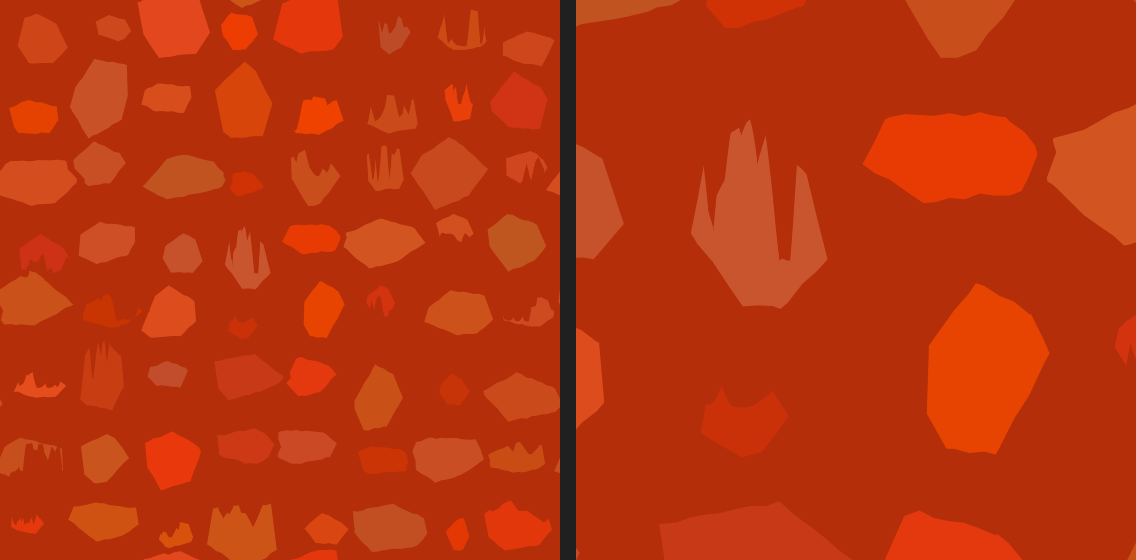
Left, the full canvas; right, a detail of the centre.
Write a WebGL 2 fragment shader that draws this pattern.

```glsl
#version 300 es
precision highp float;
// Terrazzo of flat orange chips scattered on a rust ground.
// Each wrapped grid cell holds one polygon cut by half-planes; some get a
// jagged side. The two nearest chips are compared to keep a gap between them.

uniform vec2 u_resolution;
out vec4 fragColor;

const float TAU = 6.2831853;
const float GRID = 8.0;      // chips per canvas side, even for the checker
const int SIDES = 7;
const float HALF_GAP = 0.04;
const vec3 GROUND = vec3(0.71, 0.18, 0.04);

float hash(vec2 p, float salt) {
    return fract(sin(dot(p, vec2(127.1, 311.7)) + salt * 74.7) * 43758.5453);
}

// Piecewise linear noise, for straight-edged teeth
float jaggedNoise(float x, float seed) {
    float i = floor(x);
    return mix(hash(vec2(i, seed), 1.0), hash(vec2(i + 1.0, seed), 1.0), x - i);
}

// Height of the jagged side above the chip centre, in chip units
float toothLine(float x, float seed, float freq, float depth) {
    float n = 0.65 * jaggedNoise(x * freq, seed)
            + 0.35 * jaggedNoise(x * freq * 2.7, seed + 5.0);
    return 1.1 - depth * smoothstep(0.2, 0.8, n);
}

// Signed distance to an irregular polygon stretched to halfSize
float polygonDistance(vec2 p, vec2 halfSize, vec2 id) {
    float d = -10.0;
    for (int i = 0; i < SIDES; i++) {
        float k = float(i);
        float angle = TAU * (k + 0.8 * hash(id, 10.0 + k)) / float(SIDES);
        vec2 normal = vec2(cos(angle), sin(angle)) / halfSize;
        float reach = mix(0.74, 1.04, hash(id, 30.0 + k));
        d = max(d, (dot(p, normal) - reach) / length(normal));
    }
    return d;
}

// Signed distance to the area under the tooth line
float toothDistance(vec2 p, vec2 halfSize, vec2 id) {
    float seed = 40.0 * hash(id, 50.0);
    float freq = mix(1.2, 4.0, hash(id, 51.0));
    float depth = mix(0.9, 2.0, hash(id, 52.0));
    float side = hash(id, 53.0) < 0.75 ? 1.0 : -1.0;
    vec2 q = vec2(p.x, p.y * side) / halfSize;
    float line = toothLine(q.x, seed, freq, depth);
    float slope = (toothLine(q.x + 0.01, seed, freq, depth) - line) * 100.0;
    slope *= halfSize.y / halfSize.x;
    return (q.y - line) * halfSize.y / sqrt(1.0 + slope * slope);
}

// Signed distance to the chip of one cell, p measured from the cell centre
float chipDistance(vec2 p, vec2 id) {
    p -= vec2(0.26, 0.4) * (vec2(hash(id, 2.0), hash(id, 3.0)) - 0.5);
    float large = mod(id.x + id.y, 2.0);
    float size = mix(0.2, 0.36, hash(id, 4.0)) + 0.15 * large;
    float stretch = mix(0.8, 1.42, hash(id, 5.0));
    vec2 halfSize = size * vec2(stretch, 1.0 / stretch);
    p.y += 0.025 * (jaggedNoise(p.x * 14.0, id.x + GRID * id.y) - 0.5);
    float d = polygonDistance(p, halfSize, id);
    bool jagged = hash(id, 6.0) < mix(0.55, 0.25, large);
    return jagged ? max(d, toothDistance(p, halfSize, id)) : d;
}

vec3 chipColor(vec2 id) {
    float pick = hash(id, 7.0);
    vec3 color = vec3(0.81, 0.30, 0.11);                  // terracotta
    if (pick > 0.46) color = vec3(0.87, 0.30, 0.08);      // orange
    if (pick > 0.60) color = vec3(0.76, 0.32, 0.16);      // dusty clay
    if (pick > 0.74) color = vec3(0.80, 0.22, 0.05);      // brick
    if (pick > 0.89) color = vec3(0.91, 0.24, 0.02);      // vermilion
    vec3 tint = vec3(hash(id, 8.0), hash(id, 9.0), hash(id, 60.0)) - 0.5;
    return color + tint * vec3(0.06, 0.06, 0.08);
}

void main() {
    vec2 p = gl_FragCoord.xy / u_resolution * GRID;
    vec2 cell = floor(p);
    float nearest = 10.0;
    float second = 10.0;
    vec2 nearestId = vec2(0.0);

    // Two nearest chips among the neighbouring cells
    for (int y = -1; y <= 1; y++) {
        for (int x = -1; x <= 1; x++) {
            vec2 c = cell + vec2(x, y);
            vec2 id = mod(c, GRID);
            float d = chipDistance(p - c - 0.5, id);
            if (d < nearest) {
                second = nearest;
                nearest = d;
                nearestId = id;
            } else {
                second = min(second, d);
            }
        }
    }

    // Trim crowded chips, then fill with a one pixel soft edge
    float d = max(nearest, 0.5 * (nearest - second) + HALF_GAP);
    float pixel = GRID / min(u_resolution.x, u_resolution.y);
    float coverage = 1.0 - smoothstep(-0.6 * pixel, 0.6 * pixel, d);
    fragColor = vec4(mix(GROUND, chipColor(nearestId), coverage), 1.0);
}
```
